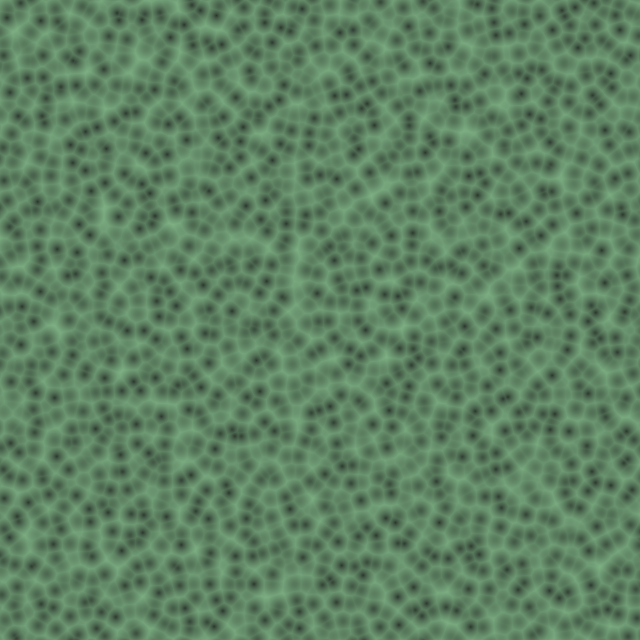
Write a WebGL 1 fragment shader that draws this texture.

```glsl
precision highp float;
// Green spongy skin of soft dark pores: a flat slice through 3D cellular noise.

uniform vec2 u_resolution;

// Three pseudo-random values in 0..1 for a lattice cell.
vec3 hash3(vec3 cell) {
    vec3 p = fract(cell * vec3(0.1031, 0.1030, 0.0973));
    p += dot(p, p.yxz + 33.33);
    return fract((p.xxy + p.yxx) * p.zyx);
}

// Distance to the nearest jittered point; points off the slice give paler pores.
float nearestPoint(vec3 p) {
    vec3 cell = floor(p);
    vec3 local = p - cell;
    float nearestSq = 4.0;
    for (int z = -1; z <= 1; z++) {
        for (int y = -1; y <= 1; y++) {
            for (int x = -1; x <= 1; x++) {
                vec3 offset = vec3(float(x), float(y), float(z));
                vec3 toPoint = offset + hash3(cell + offset + 17.0) - local;
                nearestSq = min(nearestSq, dot(toPoint, toPoint));
            }
        }
    }
    return sqrt(nearestSq);
}

void main() {
    vec2 uv = gl_FragCoord.xy / min(u_resolution.x, u_resolution.y);
    float pore = nearestPoint(vec3(uv * 43.0, 5.5));

    // Shade in linear light, then encode for display.
    vec3 poreCore = vec3(0.019, 0.029, 0.021);
    vec3 skinGain = vec3(0.181, 0.390, 0.200);
    vec3 linearColor = poreCore + skinGain * pore;
    gl_FragColor = vec4(pow(linearColor, vec3(1.0 / 2.2)), 1.0);
}
```
